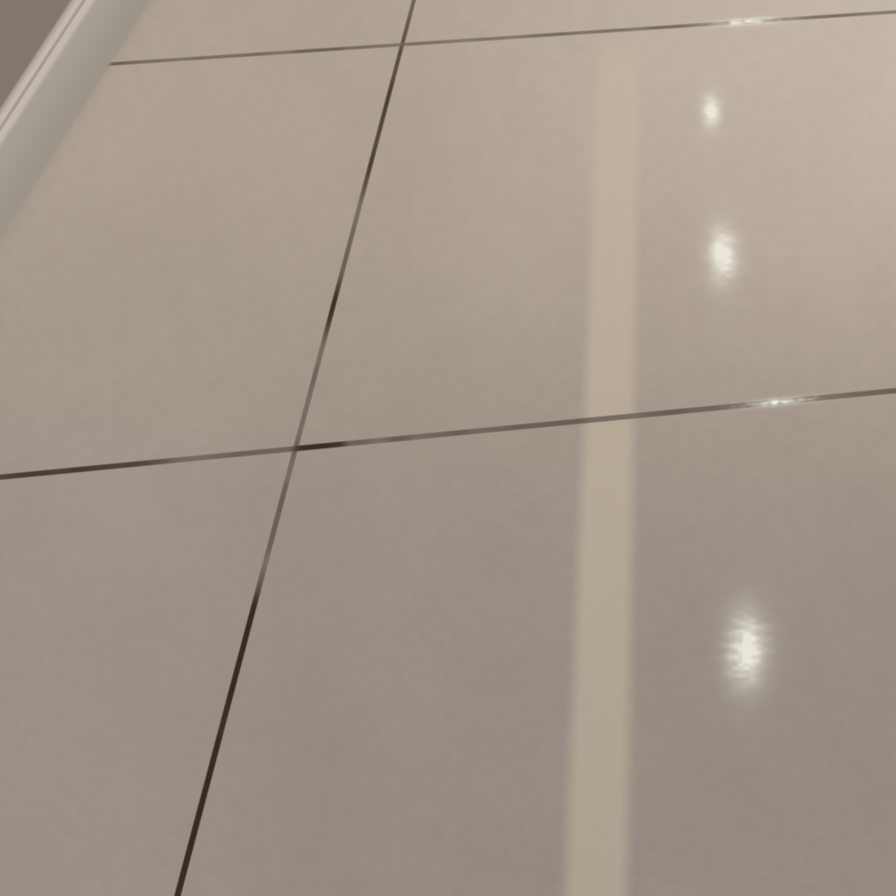
Give the GLSL for this texture, as a three.js fragment shader.

```glsl
// Glossy beige floor tiles in perspective, with dark joints, lamp reflections and a skirting board.
#define TILE_DARK vec3(0.585, 0.545, 0.508)
#define TILE_LIGHT vec3(0.685, 0.635, 0.575)
#define SHEEN vec3(0.775, 0.722, 0.668)
#define GROUT_DARK vec3(0.19, 0.145, 0.11)
#define GROUT_PALE vec3(0.45, 0.41, 0.37)
#define BAND_COLOR vec3(0.715, 0.67, 0.585)
#define LAMP_COLOR vec3(0.93, 0.92, 0.87)
#define WALL_COLOR vec3(0.51, 0.465, 0.435)
#define SKIRTING_COLOR vec3(0.61, 0.575, 0.535)
#define MOTTLE 0.028
#define SOFT 0.0014

varying vec2 vUv;

float hash(vec2 p) {
  return fract(sin(dot(p, vec2(127.1, 311.7))) * 43758.55);
}

float noise(vec2 p) {
  vec2 i = floor(p), f = fract(p);
  f = f * f * (3.0 - 2.0 * f);
  return mix(mix(hash(i), hash(i + vec2(1, 0)), f.x),
             mix(hash(i + vec2(0, 1)), hash(i + vec2(1, 1)), f.x), f.y);
}

float fbm(vec2 p) {
  float sum = 0.0, amp = 0.5;
  for (int i = 0; i < 4; i++) {
    sum += amp * noise(p);
    p = p * 2.1 + 7.3;
    amp *= 0.5;
  }
  return sum;
}

float stroke(float d, float halfWidth) {
  return 1.0 - smoothstep(halfWidth - SOFT, halfWidth + SOFT, abs(d));
}

float blob(vec2 p, vec2 size) {
  p /= size;
  return exp(-dot(p, p));
}

// Soft interval that is one between a and b
float span(float x, float a, float b, float blur) {
  return smoothstep(a - blur, a + blur, x) * (1.0 - smoothstep(b - blur, b + blur, x));
}

vec3 tileSurface(vec2 p) {
  vec3 c = mix(TILE_DARK, TILE_LIGHT, smoothstep(0.2, 1.0, p.y + 0.08 * p.x));
  c = mix(c, SHEEN, 0.9 * smoothstep(0.45, 1.05, p.y) * smoothstep(0.35, 1.0, p.x));
  c += 0.025 * (1.0 - smoothstep(0.0, 0.4, p.x)) * (1.0 - smoothstep(0.3, 0.7, p.y));
  c += MOTTLE * (fbm(p * vec2(9.0, 7.0)) - 0.47);
  return c + 0.012 * (noise(p * 110.0) - 0.5);
}

// Long vertical reflection, wider and softer toward the viewer
vec3 addBand(vec3 c, vec2 p) {
  float center = 0.665 + 0.028 * p.y;
  float halfWidth = mix(0.037, 0.023, p.y);
  float band = 1.0 - smoothstep(halfWidth * 0.6, halfWidth * 1.25, abs(p.x - center));
  band *= 1.0 - smoothstep(0.92, 0.97, p.y);
  return mix(c, BAND_COLOR + 0.05 * p.y, 0.72 * band);
}

vec3 addJoints(vec3 c, vec2 p) {
  // Joint running away from the viewer
  float dX = (p.x - 0.198 - 0.264 * p.y) * 0.967;
  float stain = 1.0 - smoothstep(0.31, 0.38, p.y);
  stain = max(stain, 0.7 * span(p.y, 0.63, 0.68, 0.02));
  stain = max(stain, 0.5 * span(p.y, 0.79, 0.96, 0.03));
  stain = clamp(stain + 0.35 * (noise(vec2(p.y * 38.0, 2.0)) - 0.35), 0.0, 1.0);
  c = mix(c, mix(GROUT_PALE, GROUT_DARK, stain), 0.95 * stroke(dX, mix(0.0034, 0.0021, p.y)));

  // Cross joints, flatter and thinner with distance; each carries a wet glint
  for (int i = 0; i < 2; i++) {
    float far = float(i);
    float dY = p.y - mix(0.4674, 0.9204, far) - mix(0.0967, 0.0664, far) * p.x;
    float dark = max(0.65 * (1.0 - smoothstep(0.12, 0.22, p.x)), 0.8 * span(p.x, 0.33, 0.385, 0.008));
    dark = dark * (1.0 - 0.6 * far) + 0.3 * noise(vec2(p.x * 45.0, far * 9.0));
    float line = stroke(dY, mix(0.0029, 0.0018, far));
    c = mix(c, mix(GROUT_PALE, GROUT_DARK, clamp(dark, 0.0, 1.0)), mix(0.92, 0.75, far) * line);
    float glint = blob(vec2(p.x - mix(0.87, 0.835, far), dY), vec2(0.036, 0.0038));
    glint *= 0.55 + 0.7 * noise(vec2(p.x * 170.0, p.y * 260.0));
    c = mix(c, LAMP_COLOR, clamp(glint, 0.0, 1.0));
  }
  return c;
}

// Row of lamp reflections, growing and spreading toward the viewer
vec3 addLamps(vec3 c, vec2 p) {
  for (int i = 0; i < 3; i++) {
    float k = float(i), k2 = k * (k - 1.0);
    vec2 q = p - vec2(0.794 + 0.0121 * k + 0.0075 * k2, 0.876 - 0.16 * k - 0.1405 * k2);
    q.x += 0.005 * (noise(vec2(p.y * 150.0, k)) - 0.5);
    vec2 size = vec2(0.0085, 0.015) + k * vec2(0.005, 0.0105);
    float ripple = 0.72 + 0.5 * noise(p * vec2(150.0, 240.0));
    float lamp = blob(q, size) * ripple + 0.12 * blob(q, size * 2.0);
    c = mix(c, LAMP_COLOR, clamp(lamp, 0.0, 0.95));
  }
  return c;
}

// Skirting board with a pale top edge, and the wall behind it
vec3 addSkirting(vec3 c, vec2 p) {
  float foot = p.x - (p.y - 0.733) / 1.59;
  float top = p.x - (p.y - 0.85) / 1.53;
  vec3 board = SKIRTING_COLOR + 0.05 * smoothstep(0.0, 0.07, -foot) * p.y;
  board = mix(board, vec3(0.76, 0.72, 0.68), span(top, -0.014, 0.008, 0.004));
  board = mix(board, vec3(0.64, 0.60, 0.56), stroke(top + 0.004, 0.002));
  board = mix(WALL_COLOR, board, smoothstep(-0.021, -0.016, top));
  c *= 1.0 - 0.05 * exp(-abs(foot) * 90.0);
  return mix(board, c, smoothstep(-0.004, 0.004, foot));
}

void main() {
  vec3 color = addBand(tileSurface(vUv), vUv);
  color = addLamps(addJoints(color, vUv), vUv);
  gl_FragColor = vec4(addSkirting(color, vUv), 1.0);
}
```
